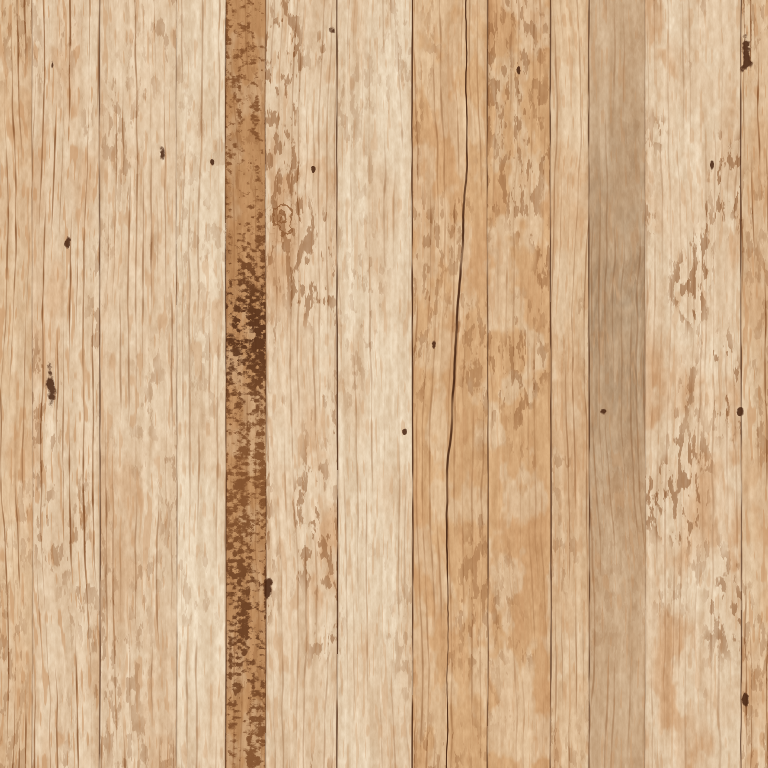
This texture is drawn by a three.js fragment shader. Its source:

```glsl
// Weathered vertical timber planks with grain, stains, knots and one long split.
varying vec2 vUv;

const vec3 PALE = vec3(0.90, 0.81, 0.69);
const vec3 CREAM = vec3(0.88, 0.77, 0.64);
const vec3 HONEY = vec3(0.86, 0.73, 0.58);
const vec3 TAN = vec3(0.83, 0.66, 0.48);
const vec3 GREY = vec3(0.78, 0.65, 0.51);
const vec3 RUST = vec3(0.73, 0.54, 0.36);
const vec3 AMBER = vec3(0.78, 0.58, 0.40);
const vec3 BROWN = vec3(0.53, 0.33, 0.18);
const vec3 DARK = vec3(0.27, 0.14, 0.07);
const vec3 WARMTH = vec3(0.7, 1.0, 1.35);  // shading tints towards orange
const float SEAM_WIDTH = 0.0018;
const float SPLIT_WIDTH = 0.0023;
const float GRAIN_COUNT = 105.0;
const float GRAIN_WIDTH = 0.0015;
const float NICK_CELLS = 8.0;
const float NICK_CHANCE = 0.15;

struct Plank { float left; vec3 tone; float grain; float wear; };

float hash(vec2 p) {
  vec3 q = fract(p.xyx * 0.1031);
  q += dot(q, q.yzx + 33.33);
  return fract((q.x + q.y) * q.z);
}

float noise(vec2 p) {
  vec2 i = floor(p);
  vec2 f = fract(p);
  f = f * f * (3.0 - 2.0 * f);
  return mix(mix(hash(i), hash(i + vec2(1.0, 0.0)), f.x),
             mix(hash(i + vec2(0.0, 1.0)), hash(i + 1.0), f.x), f.y);
}

float fbm(vec2 p) {
  float sum = 0.0;
  for (int i = 0; i < 4; i++) {
    sum += 0.533 * exp2(-float(i)) * noise(p);
    p = p * 2.03 + 17.3;
  }
  return sum;
}

// Starts a plank at left and collects the seam on that side.
void lay(inout Plank p, inout float seams, float x, float left, vec3 tone, float grain, float wear, float seam) {
  if (x >= left) p = Plank(left, tone, grain, wear);
  seams = max(seams, seam * (1.0 - smoothstep(0.1, 1.0, abs(x - left) / SEAM_WIDTH)));
}

float knot(vec2 uv, vec2 centre, vec2 radius) {
  float d = length((uv - centre) / radius) + 1.6 * (fbm(uv * 110.0) - 0.5);
  return 1.0 - smoothstep(0.5, 1.0, d);
}

void main() {
  vec2 uv = vUv;
  float x = uv.x + 0.002 * (noise(vec2(uv.y * 6.0, 3.0)) - 0.5);

  // Planks from left to right; the last one continues the first.
  Plank p = Plank(-0.035, HONEY, 1.0, 0.5);
  float seams = 0.0;
  lay(p, seams, x, 0.042, CREAM, 1.0, 0.6, 0.2);
  lay(p, seams, x, 0.130, CREAM, 0.45, 0.5, 0.6);
  lay(p, seams, x, 0.230, PALE, 0.25, 0.3, 0.3);
  lay(p, seams, x, 0.294, RUST, 0.2, 0.4, 0.6);
  lay(p, seams, x, 0.346, CREAM, 0.2, 0.9, 0.4);
  lay(p, seams, x, 0.439, PALE, 0.15, 0.35, 0.8);
  lay(p, seams, x, 0.537, TAN, 0.25, 0.6, 0.85);
  lay(p, seams, x, 0.635, TAN, 0.1, 0.75, 0.6);
  lay(p, seams, x, 0.717, HONEY, 0.4, 0.5, 0.7);
  lay(p, seams, x, 0.767, GREY, 0.2, 0.2, 0.65);
  lay(p, seams, x, 0.840, CREAM, 0.1, 0.95, 0.2);
  lay(p, seams, x, 0.965, HONEY, 1.0, 0.5, 0.7);

  // Grain space: warped, with its own slice of noise for each plank.
  vec2 g = uv + vec2(0.0, p.left * 53.0 + 4.0);
  g.x += 0.02 * (noise(g * vec2(9.0, 3.5)) - 0.5) + 0.003 * (noise(g * vec2(30.0, 22.0)) - 0.5);

  // Thin grain lines, each fading in and out along its length.
  float id = floor(g.x * GRAIN_COUNT);
  float offset = fract(g.x * GRAIN_COUNT) - 0.3 - 0.4 * hash(vec2(id, 5.0));
  float fade = smoothstep(0.35, 0.75, noise(vec2(id * 7.3, g.y * 7.0))) * (0.4 + 0.6 * noise(vec2(id * 3.1, g.y * 45.0)));
  float lines = fade * (1.0 - smoothstep(0.1, 1.0, abs(offset) / (GRAIN_COUNT * GRAIN_WIDTH * (0.5 + fade))));

  // Soft stains and bleaching, then crisp pores and flecks.
  float fibre = fbm(g * vec2(170.0, 6.0)) - 0.5;
  float speckle = fbm(uv * vec2(260.0, 110.0)) - 0.5;
  float stain = smoothstep(0.42, 0.75, fbm(g * vec2(24.0, 8.0)));
  float bleach = smoothstep(0.47, 0.62, fbm(g * vec2(40.0, 20.0) + 41.0));
  float pores = smoothstep(0.68, 0.85, noise(g * vec2(330.0, 38.0)));
  float flecks = smoothstep(0.54, 0.64, fbm(g * vec2(170.0, 55.0))) * smoothstep(0.4, 0.65, fbm(g * vec2(19.0, 7.0) + 9.0));
  vec3 col = mix(p.tone, AMBER, 0.65 * p.wear * stain);
  col = mix(col, PALE, 0.65 * p.wear * bleach);
  col *= 1.0 + WARMTH * (0.2 * fibre + 0.16 * speckle);
  col = mix(col, AMBER, (0.25 + 0.3 * p.grain) * pores);
  col = mix(col, BROWN, min(0.9 * sqrt(p.grain) * lines + 0.55 * p.wear * flecks, 0.9));

  // Dark rough plank: fine saw marks gathered in scorched bands.
  float rough = smoothstep(0.293, 0.295, x) * smoothstep(0.347, 0.345, x);
  float band = exp(-pow((uv.y - 0.57) / 0.09, 2.0)) + 0.6 * exp(-pow((uv.y - 0.19) / 0.10, 2.0));
  float marks = 0.55 * fbm(uv * vec2(170.0, 230.0)) + 0.45 * fbm(g * vec2(90.0, 9.0)) + 0.09 * band;
  col = mix(col, mix(BROWN, DARK, min(0.15 + 0.7 * band, 1.0)), rough * 0.85 * smoothstep(0.47, 0.64, marks));

  // Grey plank: cross ripples, deepest around the middle.
  float greyed = smoothstep(0.766, 0.768, x) * smoothstep(0.841, 0.839, x);
  float ripple = noise(vec2(uv.x * 40.0, uv.y * 75.0 + 6.0 * fibre));
  col *= 1.0 - greyed * smoothstep(0.4, 0.0, abs(uv.y - 0.6)) * (0.04 + 0.1 * ripple);

  // Seams and the long split, both uneven along their length.
  float uneven = smoothstep(0.15, 0.65, noise(vec2(uv.y * 30.0, p.left * 60.0)));
  col = mix(col, DARK, seams * (0.35 + 0.65 * uneven));
  float splitX = 0.582 + 0.026 * smoothstep(0.3, 0.85, uv.y) + 0.006 * (fbm(vec2(uv.y * 18.0, 8.0)) - 0.5);
  float splitW = SPLIT_WIDTH * (0.55 + 0.5 * smoothstep(0.4, 0.1, abs(uv.y - 0.55)));
  col = mix(col, DARK, (0.5 + 0.4 * uneven) * (1.0 - smoothstep(0.2, 1.0, abs(uv.x - splitX) / splitW)));

  // Scattered nicks, one candidate per cell, then larger holes and a knot.
  vec2 cell = floor(uv * NICK_CELLS);
  vec2 jitter = vec2(hash(cell + 3.1), hash(cell + 8.7));
  vec2 centre = (cell + 0.2 + 0.6 * jitter) / NICK_CELLS;
  float holes = step(hash(cell + 21.5), NICK_CHANCE) * knot(uv, centre, vec2(0.004, 0.007) * (0.6 + 0.7 * jitter.yx));
  holes = max(holes, knot(uv, vec2(0.211, 0.800), vec2(0.005, 0.010)));
  holes = max(holes, knot(uv, vec2(0.348, 0.234), vec2(0.006, 0.016)));
  holes = max(holes, knot(uv, vec2(0.066, 0.495), vec2(0.006, 0.028)));
  holes = max(holes, knot(uv, vec2(0.972, 0.925), vec2(0.007, 0.026)));
  float r = length((uv - vec2(0.370, 0.715)) / vec2(0.018, 0.034)) + 1.2 * (fbm(uv * 80.0) - 0.5);
  col = mix(col, BROWN, 0.7 * smoothstep(0.2, 0.9, sin(r * 13.0)) * smoothstep(1.2, 0.6, r));
  gl_FragColor = vec4(mix(col, DARK, 0.85 * holes), 1.0);
}
```
